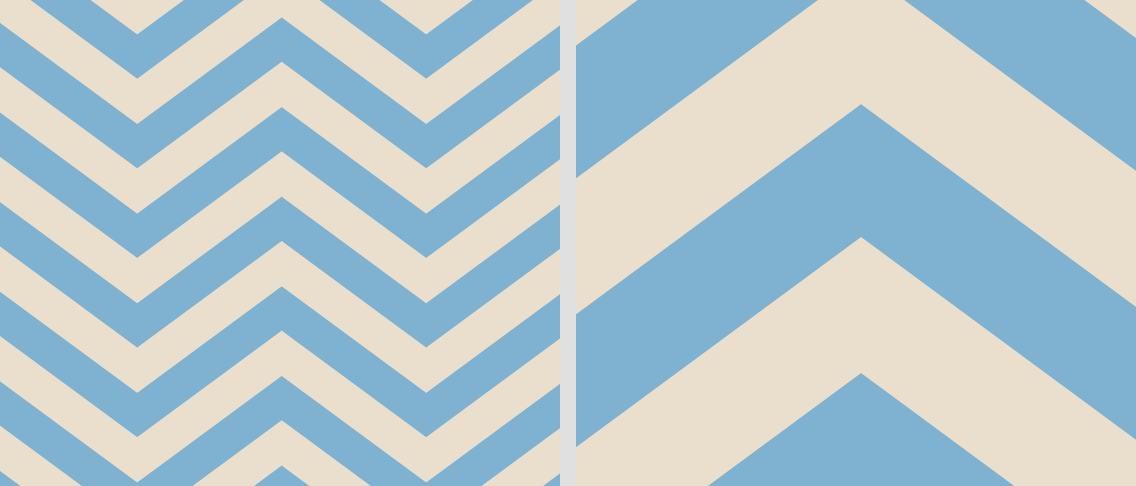
Left: the whole. Right: its middle third, enlarged.
Give the GLSL for this pattern, as a Shadertoy shader.

```glsl
// Flat chevron stripes: sky-blue zigzag bands on a cream ground.

// Lengths are fractions of the canvas height
#define ZIGZAG_PERIOD 0.5946
#define ZIGZAG_RISE   0.2192
#define ROW_HEIGHT    0.1844
#define PEAK          vec2(0.5796, 0.9640)
#define BAND_SHARE    0.494
#define EDGE_PIXELS   1.2
#define CREAM         vec3(0.918, 0.873, 0.805)
#define BLUE          vec3(0.498, 0.693, 0.818)

// Triangle wave: 0 at whole numbers, 1 halfway between them
float triangleWave(float x) {
    return 2.0 * abs(fract(x + 0.5) - 0.5);
}

// Signed distance to the nearest zigzag band, negative inside
float chevronDistance(vec2 p) {
    float topEdge = PEAK.y - ZIGZAG_RISE * triangleWave((p.x - PEAK.x) / ZIGZAG_PERIOD);
    float row = (topEdge - p.y) / ROW_HEIGHT;

    // Vertical offset from the centre line of the band
    float fromCentre = abs(fract(row - 0.5 * BAND_SHARE + 0.5) - 0.5);
    float vertical = (fromCentre - 0.5 * BAND_SHARE) * ROW_HEIGHT;

    // Project the vertical offset onto the normal of the slope
    float slope = 2.0 * ZIGZAG_RISE / ZIGZAG_PERIOD;
    return vertical * inversesqrt(1.0 + slope * slope);
}

void mainImage(out vec4 fragColor, in vec2 fragCoord) {
    vec2 p = fragCoord / iResolution.y;
    float softness = 0.5 * EDGE_PIXELS / iResolution.y;
    float band = 1.0 - smoothstep(-softness, softness, chevronDistance(p));
    fragColor = vec4(mix(CREAM, BLUE, band), 1.0);
}
```
